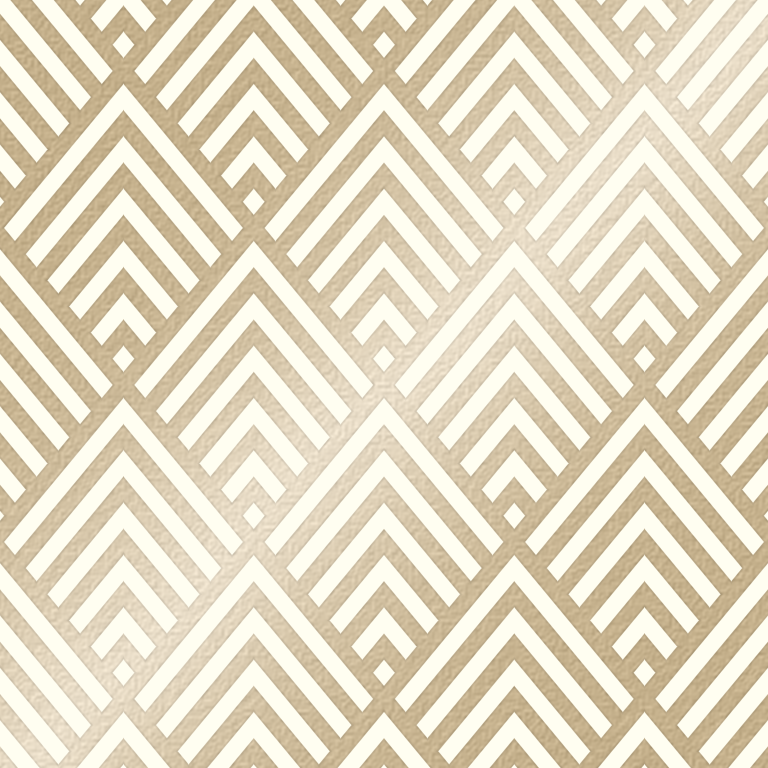
Reproduce this pattern procedurally as a Shadertoy shader.

```glsl
// Art deco lattice of nested cream chevrons on grained gold with a diagonal sheen.

float hash(vec2 p) {
    vec3 q = fract(p.xyx * 0.1031);
    q += dot(q, q.yzx + 33.33);
    return fract((q.x + q.y) * q.z);
}

float valueNoise(vec2 p) {
    vec2 cell = floor(p), f = fract(p);
    f = f * f * (3.0 - 2.0 * f);
    float low = mix(hash(cell), hash(cell + vec2(1, 0)), f.x);
    float high = mix(hash(cell + vec2(0, 1)), hash(cell + vec2(1, 1)), f.x);
    return mix(low, high, f.y);
}

// Signed distance to the cream stripes in canvas units, positive inside.
float chevrons(vec2 uv) {
    vec2 repeats = vec2(2.948, 2.446);
    vec2 p = (uv - vec2(0.5, 0.9076)) * repeats;

    // Distances from the two upper sides of the diamond, each from 0 to 1
    vec2 side = fract(vec2(p.x - p.y, -p.x - p.y));
    float nearest = min(side.x, side.y);
    float farthest = max(side.x, side.y);

    // Six nested stripes, cut off by the border along the lower sides
    float stripe = (0.25 - abs(fract(nearest * 6.0) - 0.5)) / 6.0;
    float border = 1.0 - 0.25 / 6.0 - farthest;
    return min(stripe, border) / length(repeats);
}

// Gold foil: a bright diagonal band over pebbled relief.
vec3 goldFoil(vec2 uv) {
    float wobble = 0.05 * (valueNoise(uv * 5.0) - 0.5);
    float offAxis = abs(uv.x - uv.y - 0.02 + wobble) * 0.7071;
    float sheen = exp(-pow(offAxis / 0.19, 1.5));
    vec3 gold = mix(vec3(0.77, 0.69, 0.545), vec3(0.915, 0.868, 0.785), sheen);

    vec2 grain = uv * 230.0;
    float relief = valueNoise(grain) - valueNoise(grain + vec2(-0.5, 0.6));
    float mottle = valueNoise(uv * 60.0) - 0.5;
    return gold + 0.085 * relief + 0.015 * mottle;
}

void mainImage(out vec4 fragColor, in vec2 fragCoord) {
    vec2 uv = fragCoord / iResolution.y;
    float pixel = 1.0 / iResolution.y;
    float d = chevrons(uv);

    // Thin shaded rim where the foil meets the cream
    vec3 gold = goldFoil(uv);
    gold *= 1.0 - 0.07 * smoothstep(-0.0035, -0.001, d);

    vec3 cream = vec3(1.0, 0.995, 0.945);
    vec3 color = mix(gold, cream, smoothstep(-0.7 * pixel, 0.7 * pixel, d));
    fragColor = vec4(color, 1.0);
}
```
